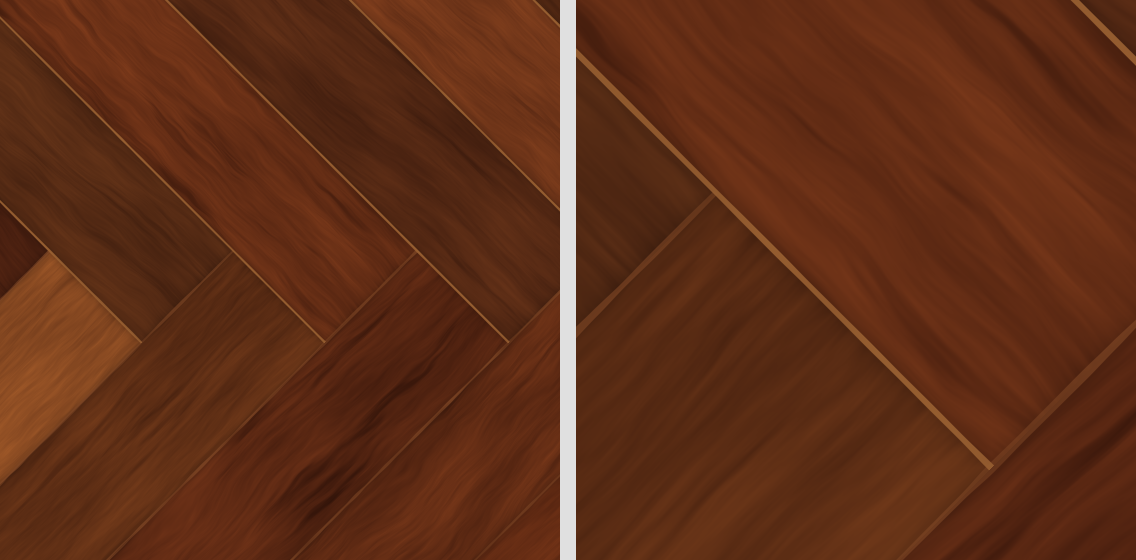
Left: the whole. Right: its middle third, enlarged.
Reproduce this texture procedurally as a Shadertoy shader.

```glsl
// Diagonal herringbone floor of dark reddish-brown wood with thin tan seams.
// The canvas is turned 45 degrees into plank widths; two sets of planks meet
// in a staircase, and stretched value noise gives each plank its own grain.

const float STEPS_ACROSS = 3.048;              // plank repeats along one canvas side
const vec2 STAIR_ORIGIN = vec2(3.635, -0.095); // a stair corner, in plank widths
const float SEAM_HALF_WIDTH = 0.0075;
const vec3 SEAM_BRIGHT = vec3(0.59, 0.37, 0.19);
const vec3 SEAM_DULL = vec3(0.49, 0.27, 0.14);

// Plank tones: rgb and strength of the dark streaks.
// Six planks fall to the right, then five rise to the right.
const vec4 TONES[11] = vec4[11](
    vec4(0.32, 0.14, 0.07, 0.30), vec4(0.34, 0.17, 0.08, 0.30),
    vec4(0.41, 0.185, 0.085, 0.60), vec4(0.325, 0.155, 0.075, 0.45),
    vec4(0.45, 0.215, 0.10, 0.35), vec4(0.31, 0.15, 0.07, 0.30),
    vec4(0.53, 0.285, 0.13, 0.25), vec4(0.385, 0.19, 0.085, 0.40),
    vec4(0.365, 0.16, 0.075, 0.65), vec4(0.39, 0.175, 0.08, 0.45),
    vec4(0.41, 0.18, 0.08, 0.35));

float hash(vec2 p) {
    return fract(sin(dot(p, vec2(127.1, 311.7))) * 43758.5453);
}

float noise(vec2 p) {
    vec2 cell = floor(p), f = fract(p);
    f = f * f * (3.0 - 2.0 * f);
    return mix(mix(hash(cell), hash(cell + vec2(1.0, 0.0)), f.x),
               mix(hash(cell + vec2(0.0, 1.0)), hash(cell + 1.0), f.x), f.y);
}

float fbm(vec2 p) {
    float sum = 0.0, weight = 0.5;
    for (int i = 0; i < 4; i++) {
        sum += weight * noise(p);
        p = p * 2.03 + 17.3;
        weight *= 0.5;
    }
    return sum / 0.9375;
}

// Brightness factor of the wood; p.x runs along the plank, p.y across it.
float woodGrain(vec2 p, float seed, float streakStrength) {
    vec2 q = p + seed * vec2(7.3, 3.1);
    float slant = (hash(vec2(seed, 4.0)) - 0.5) * 0.16;
    float wave = mix(0.10, 0.32, hash(vec2(seed, 9.0)));
    q.y += slant * p.x + wave * (fbm(q * vec2(0.9, 1.6)) - 0.5);

    float blotch = fbm(q * vec2(1.1, 1.8) + 31.0) - 0.5;
    float streak = fbm(q * vec2(0.7, 8.0)) - 0.5;
    float vein = smoothstep(0.54, 0.76, fbm(q * vec2(0.9, 11.0) + 53.0));
    float fibre = fbm(q * vec2(3.5, 42.0) + 11.0) - 0.5;
    float pore = noise(q * vec2(9.0, 85.0)) - 0.5;
    return 1.02 + 0.38 * blotch + streakStrength * (0.75 * streak - 0.38 * vein)
         + 0.20 * fibre + 0.05 * pore;
}

// Coverage of a seam at distance d, smoothed over one pixel.
float seamMask(float d, float halfWidth, float pixel) {
    return 1.0 - smoothstep(halfWidth - 0.6 * pixel, halfWidth + 0.8 * pixel, d);
}

void mainImage(out vec4 fragColor, in vec2 fragCoord) {
    vec2 uv = fragCoord / iResolution.y;
    float pixel = STEPS_ACROSS * sqrt(2.0) / iResolution.y;

    // Diagonal axes: x goes down to the right, y goes up to the right.
    vec2 diag = vec2(uv.x + 1.0 - uv.y, uv.x - 1.0 + uv.y) * STEPS_ACROSS - STAIR_ORIGIN;
    vec2 cell = floor(diag);
    bool falling = cell.y > cell.x;

    // Plank frame: distance from the butt end, position across the width.
    vec2 plank = falling ? vec2(cell.y - diag.x, diag.y - cell.y)
                         : vec2(cell.x + 1.0 - diag.y, diag.x - cell.x);
    float row = falling ? cell.y : cell.x;
    int toneIndex = falling ? int(mod(row + 2.0, 6.0)) : 6 + int(mod(row + 2.0, 5.0));
    float seed = row + (falling ? 13.0 : 41.0);

    // Wood, with highlights a little more orange than the shadows.
    vec4 tone = TONES[toneIndex];
    float grain = woodGrain(plank, seed, tone.a);
    vec3 color = tone.rgb * pow(vec3(max(grain, 0.3)), vec3(0.92, 1.08, 1.05));

    // Distances to the seams of each direction.
    float sideGap = min(plank.y, 1.0 - plank.y);
    float fallingGap = falling ? sideGap : plank.x;
    float risingGap = falling ? plank.x : sideGap;

    // Soft shadow in the bevels, then worn filler lines.
    color *= 1.0 - 0.20 * exp(-min(fallingGap, risingGap) * 32.0);
    float wobble = 0.006 * (noise(diag * 9.0) - 0.5);
    float wear = mix(0.55, 1.0, noise(diag * 5.0 + 3.0));
    float rising = seamMask(risingGap + wobble, SEAM_HALF_WIDTH * 1.15, pixel);
    float fallingLine = seamMask(fallingGap + wobble * 0.4, SEAM_HALF_WIDTH, pixel);
    color = mix(color, SEAM_DULL, rising * wear * 0.85);
    color = mix(color, SEAM_BRIGHT, fallingLine * mix(0.75, 1.0, wear));

    fragColor = vec4(clamp(color, 0.0, 1.0), 1.0);
}
```
